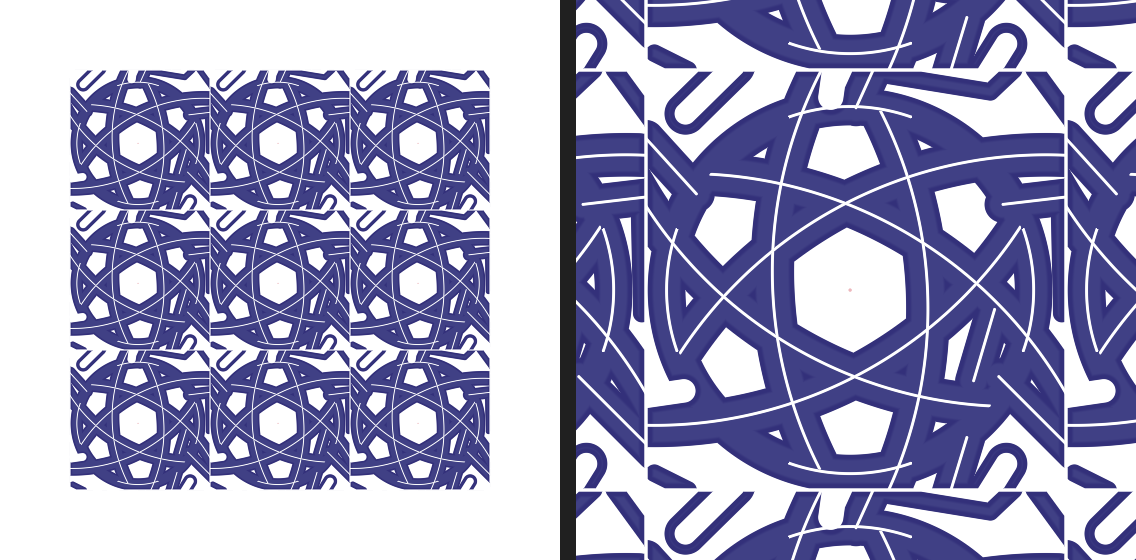
Left: the whole. Right: its middle third, enlarged.
This pattern is drawn by a Shadertoy shader. Its source:

```glsl
// Draws a three by three grid of blue interlaced bands with fine white centre lines.

const vec3 PAPER = vec3(1.0);
const vec3 BLUE = vec3(0.25, 0.25, 0.52);
const vec3 DEEP_BLUE = vec3(0.20, 0.19, 0.48);
const vec3 PALE_RED = vec3(0.93, 0.72, 0.74);

const float REPEATS = 3.0;
const float MARGIN = 0.125;
const float GAP = 0.004;         // white border inside each tile
const float CORE = 0.0035;       // half width of the centre lines
const float BAND = 0.052;        // half width of the bands
const vec2 HUB = vec2(0.486, 0.476);

// Straight bands near the rim, as start and end points
const vec4 WIDE[6] = vec4[6](
    vec4(0.00, 0.837, 0.12, 0.705), vec4(0.84, 0.27, 1.02, 0.09),
    vec4(0.83, 0.43, 0.78, 0.26), vec4(0.72, -0.02, 0.764, 0.125),
    vec4(0.50, 0.91, 0.55, 1.02), vec4(0.85, 0.68, 1.02, 0.70));

// Slim bands without a centre line
const vec4 SLIM[5] = vec4[5](
    vec4(0.53, 0.995, 0.82, 0.948), vec4(0.82, 0.948, 0.875, 1.0),
    vec4(0.925, 1.0, 1.02, 0.87), vec4(0.985, 0.65, 0.99, 0.42),
    vec4(0.02, 0.04, 0.10, 0.0));

float segment(vec2 p, vec4 ends) {
    vec2 q = p - ends.xy, v = ends.zw - ends.xy;
    return length(q - v * clamp(dot(q, v) / dot(v, v), 0.0, 1.0));
}

// Distance to a shallow arc that bows away from the hub along a given angle
float bowedArc(vec2 q, float angle, float offset, float radius, vec2 span) {
    vec2 normal = vec2(cos(angle), sin(angle));
    float along = dot(q, vec2(-normal.y, normal.x));
    float across = length(q - normal * (offset - radius)) - radius;
    float excess = max(max(span.x - along, along - span.y), 0.0);
    return length(vec2(across, excess));
}

// Adds a band to the field: x is the band edge, y the centre line
vec2 addBand(vec2 field, float d, float halfWidth) {
    return min(field, vec2(d - halfWidth, d));
}

float cover(float d, float pixel) {
    return 1.0 - smoothstep(-0.6 * pixel, 0.6 * pixel, d);
}

// Returns the solid band distance and the centre line distance
vec2 weave(vec2 p) {
    vec2 q = p - HUB;
    vec2 field = vec2(1.0);

    // Six arcs around the hexagon
    for (int i = 0; i < 6; i++) {
        float angle = radians(3.0 + 60.0 * float(i));
        float d = bowedArc(q, angle, 0.184, 1.04, vec2(-0.62, 0.42));
        field = addBand(field, d, BAND);
    }

    // Outer ring, with centre lines on four sides only
    float ring = abs(length(q) - 0.437);
    field.x = min(field.x, ring - 0.045);
    if (cos(4.0 * atan(q.y, q.x)) > 0.2) field.y = min(field.y, ring);

    // Rim bands
    for (int i = 0; i < 6; i++)
        field = addBand(field, segment(p, WIDE[i]), 0.044);
    for (int i = 0; i < 5; i++)
        field.x = min(field.x, segment(p, SLIM[i]) - 0.021);

    // Outlined loops and open notches
    float loopA = segment(p, vec4(0.094, 0.896, 0.21, 1.01));
    float loopB = segment(p, vec4(0.858, 0.0625, 0.80, -0.03));
    float loops = min(loopA, loopB);
    float notchTop = segment(p, vec4(0.44, 0.935, 0.452, 1.02)) - 0.030;
    float notchLeft = segment(p, vec4(-0.02, 0.22, 0.09, 0.236)) - 0.028;
    field.x = min(field.x, loops - 0.050);
    float cut = min(loops - 0.026, min(notchTop, notchLeft));
    field.x = max(field.x, -cut);
    return field;
}

void mainImage(out vec4 fragColor, in vec2 fragCoord) {
    float side = min(iResolution.x, iResolution.y);
    vec2 uv = (fragCoord - 0.5 * iResolution.xy) / side + 0.5;
    float scale = REPEATS / (1.0 - 2.0 * MARGIN);
    float pixel = scale / side;

    // Tile coordinates and the square grid limits
    vec2 grid = (uv - MARGIN) * scale;
    vec2 p = fract(grid);
    vec2 edge = abs(p - 0.5);
    float tile = max(edge.x, edge.y) - 0.5 + GAP;
    vec2 outer = abs(grid - 0.5 * REPEATS) - 0.5 * REPEATS;
    tile = max(tile, max(outer.x, outer.y));

    // Ink with a slightly deeper rim
    vec2 field = weave(p);
    float solid = max(field.x, tile);
    float ink = cover(solid, pixel) * (1.0 - cover(field.y - CORE, pixel));
    vec3 bandColor = mix(BLUE, DEEP_BLUE, smoothstep(-0.016, -0.008, solid));
    vec3 color = mix(PAPER, bandColor, ink);

    // Faint hub dot
    float dotInk = cover(length(p - HUB) - 0.004, pixel) * cover(tile, pixel);
    color = mix(color, PALE_RED, dotInk);
    fragColor = vec4(color, 1.0);
}
```
